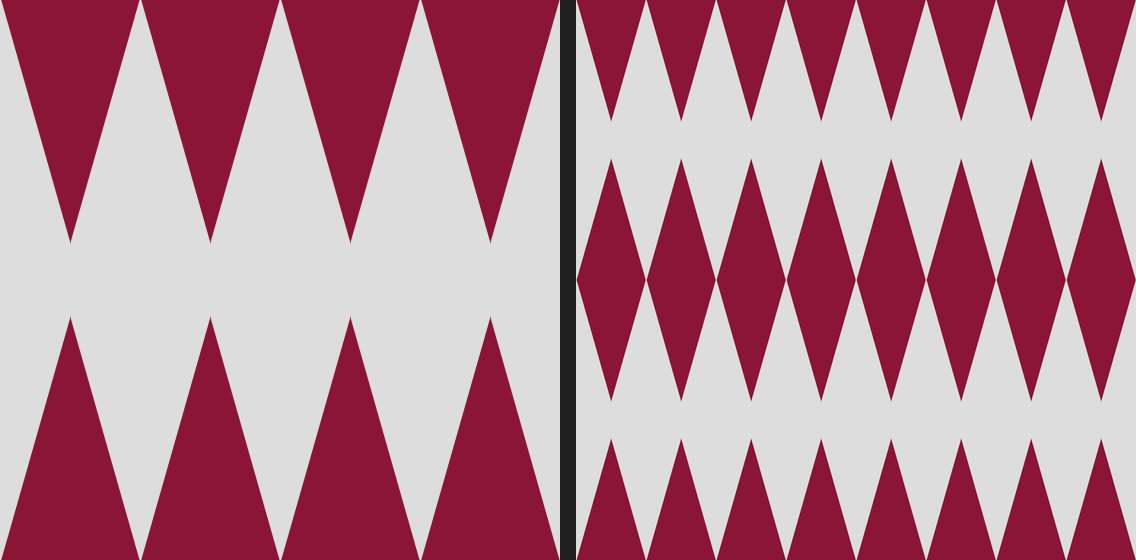
Left, the tile; right, the same tile 2 across and 2 down.
Reproduce this pattern procedurally as a Shadertoy shader.

```glsl
// Four columns of tall crimson diamonds on pale grey, split by the top and bottom edges.

const float COLUMNS = 4.0;
const float CENTER_X = 0.1257;                      // axis of the first column
const vec2 HALF_DIAGONALS = vec2(0.1235, 0.4336);   // half width, half height
const vec3 GREY = vec3(0.867);
const vec3 CRIMSON = vec3(0.541, 0.082, 0.212);

// Offset from the nearest multiple of the period
float wrapCentered(float x, float period) {
    return x - period * floor(x / period + 0.5);
}

// Signed distance to the edge lines of a diamond
float diamondDistance(vec2 p, vec2 halfDiagonals) {
    vec2 slope = 1.0 / halfDiagonals;
    return (dot(abs(p), slope) - 1.0) / length(slope);
}

// Coverage of a shape, softened over one pixel
float fillMask(float dist, float pixel) {
    return clamp(0.5 - dist / pixel, 0.0, 1.0);
}

void mainImage(out vec4 fragColor, in vec2 fragCoord) {
    vec2 uv = fragCoord / iResolution.xy;
    float pixel = 1.0 / min(iResolution.x, iResolution.y);

    // Diamonds centered on the horizontal seam
    vec2 p = vec2(wrapCentered(uv.x - CENTER_X, 1.0 / COLUMNS),
                  wrapCentered(uv.y, 1.0));
    float mask = fillMask(diamondDistance(p, HALF_DIAGONALS), pixel);

    fragColor = vec4(mix(GREY, CRIMSON, mask), 1.0);
}
```
